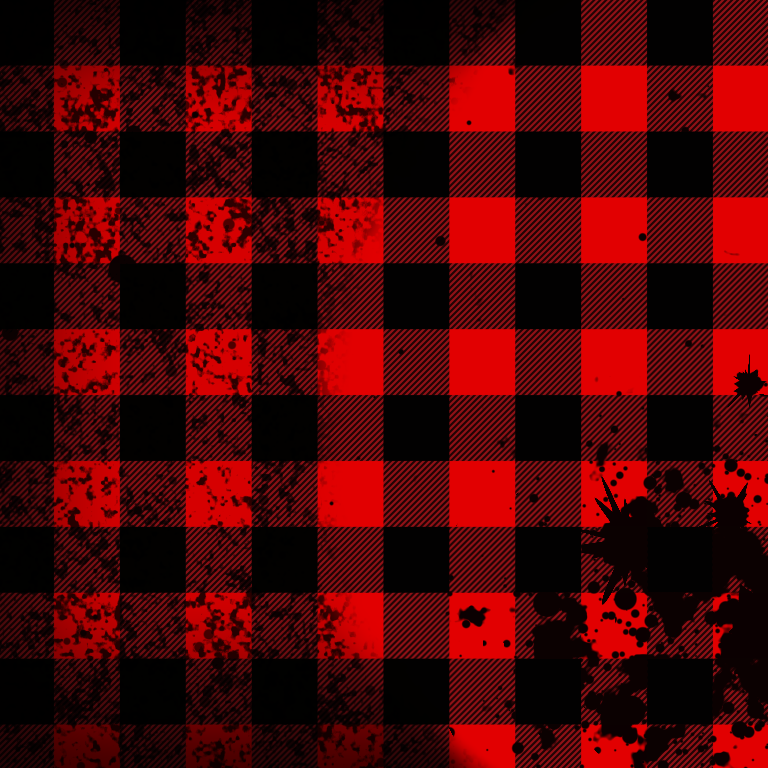
Reproduce this pattern procedurally as a Shadertoy shader.

```glsl
// Red and black buffalo plaid with twill hatching, worn left side and ink splatter at lower right.
#define PERIOD 0.1716
#define PLAID_START vec2(0.0703, 0.3140)
#define TWILL_LINES 22.0
#define TWILL_DUTY 0.5
#define RED vec3(0.885, 0.0, 0.005)
#define BLACK vec3(0.008, 0.004, 0.002)
#define TWILL_DARK vec3(0.13, 0.015, 0.018)
#define TWILL_LIGHT vec3(0.56, 0.065, 0.085)
#define INK vec3(0.045, 0.002, 0.002)
#define WEAR_AMOUNT 0.8
#define SPLATTER_CENTER vec2(0.98, 0.19)

float hash(vec2 p) {
    return fract(sin(dot(p, vec2(127.1, 311.7))) * 43758.5453);
}

float noise(vec2 p) {
    vec2 i = floor(p), f = fract(p);
    f = f * f * (3.0 - 2.0 * f);
    return mix(mix(hash(i), hash(i + vec2(1, 0)), f.x),
               mix(hash(i + vec2(0, 1)), hash(i + vec2(1, 1)), f.x), f.y);
}

float fbm(vec2 p) {
    float sum = 0.0, amp = 0.5;
    for (int i = 0; i < 4; i++) {
        sum += amp * noise(p);
        p = p * 2.03 + 17.3;
        amp *= 0.5;
    }
    return sum / 0.9375;
}

// Coverage of the red bands along each axis
vec2 bands(vec2 p, float px) {
    vec2 fromCenter = abs(fract((p - PLAID_START) / PERIOD + 0.25) - 0.5);
    return smoothstep(-0.7 * px, 0.7 * px, (0.25 - fromCenter) * PERIOD);
}

// Diagonal hatch rising to the right
float twill(vec2 p, float px) {
    float freq = TWILL_LINES / PERIOD;
    float tri = abs(fract((p.x - p.y) * freq) - 0.5);
    float soft = min(0.8 * px * freq, 0.24);
    return 1.0 - smoothstep(-soft, soft, tri - 0.5 * TWILL_DUTY);
}

// Signed distance to random round drops; density sets how many appear
float drops(vec2 p, float scale, float density) {
    vec2 cell = floor(p * scale);
    float d = 1.0;
    for (int y = -1; y <= 1; y++)
    for (int x = -1; x <= 1; x++) {
        vec2 id = cell + vec2(x, y);
        vec2 center = id + vec2(hash(id + scale), hash(id + scale + 31.7));
        float size = hash(id + scale + 73.1);
        float radius = mix(0.08, 0.42, size * size);
        float present = step(hash(id + scale + 11.9), density);
        d = min(d, mix(1.0, length(p * scale - center) - radius, present));
    }
    return d / scale;
}

// Signed distance to a blot with ragged, spiked edges
float blot(vec2 p, vec2 center, float radius) {
    vec2 q = p - center;
    vec2 dir = q / max(length(q), 1e-4);
    float ragged = noise(dir * 3.0 + center * 50.0);
    float spike = pow(noise(dir * 7.0 + center * 90.0), 5.0);
    return length(q) - radius * (0.65 + 0.5 * ragged + 1.6 * spike);
}

float splatter(vec2 p, float px) {
    float reach = length((p - SPLATTER_CENTER) * vec2(0.95, 1.1));
    float density = 1.0 - smoothstep(0.02, 0.44, reach);
    float d = blot(p, vec2(0.82, 0.295), 0.042);
    d = min(d, blot(p, vec2(0.99, 0.19), 0.045));
    d = min(d, blot(p, vec2(0.975, 0.5), 0.018));
    d = min(d, blot(p, vec2(0.95, 0.33), 0.025));
    float scale = 20.0;
    for (int i = 0; i < 3; i++) {
        d = min(d, drops(p, scale, density * (0.55 + 0.1 * float(i))));
        scale *= 1.9;
    }
    // Pooled ink near the right edge
    float pool = fbm(p * 24.0) + 0.42 * density;
    d = min(d, (0.83 - pool) * 0.04);
    return 1.0 - smoothstep(-px, px, d);
}

// Brightness left after pitting and fading on the worn side
float wornShade(vec2 p, float px) {
    float edge = 0.41 + pow(p.y - 0.45, 2.0);
    float wear = 1.0 - smoothstep(-0.05, 0.03, p.x - edge + 0.06 * (fbm(p * 9.0) - 0.5));
    float grain = mix(fbm(p * vec2(95.0, 75.0)), noise(p * 210.0), 0.35);
    float pits = smoothstep(0.48, 0.68, grain + 0.25 * (fbm(p * 14.0) - 0.5));
    float specks = 1.0 - smoothstep(-px, px, drops(p, 55.0, 0.16));
    float fade = smoothstep(-0.18, 0.2, p.x) * smoothstep(-0.08, 0.26, p.y)
               * (1.0 - smoothstep(0.83, 1.06, p.y));
    float shade = (1.0 - WEAR_AMOUNT * max(pits, 0.8 * specks)) * mix(0.2, 0.95, fade);
    return mix(1.0, shade, wear);
}

void mainImage(out vec4 fragColor, in vec2 fragCoord) {
    vec2 p = fragCoord / iResolution.xy;
    float px = 1.0 / iResolution.y;
    vec2 band = bands(p, px);
    vec3 hatch = mix(TWILL_DARK, TWILL_LIGHT, twill(p, px));
    vec3 color = mix(mix(BLACK, hatch, band.x), mix(hatch, RED, band.x), band.y);
    color *= wornShade(p, px);
    color = mix(color, min(color, INK), splatter(p, px));
    fragColor = vec4(color, 1.0);
}
```
